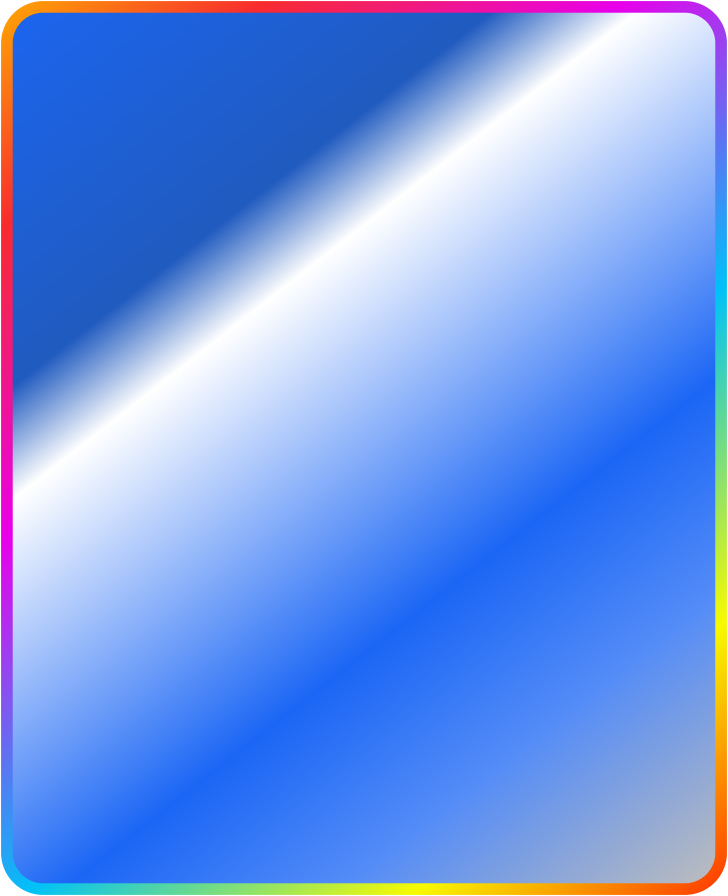
Write a WebGL 2 fragment shader that draws this background.

```glsl
#version 300 es
precision highp float;
// A rounded card filled with diagonal bands of blue and white, framed by a
// thin rainbow rim. Two rounded-box distances mask two angled multi-stop
// gradients, each spanning its box from corner to corner.

#define MARGIN 0.0012        // gap around the card, in canvas heights
#define RIM 0.0130           // thickness of the rainbow rim
#define OUTER_RADIUS 0.0470
#define FILL_ANGLE 142.0     // degrees clockwise from straight up
#define RIM_ANGLE 139.0

uniform vec2 u_resolution;
out vec4 outColor;

float roundedBox(vec2 p, vec2 halfSize, float radius) {
    vec2 q = abs(p) - halfSize + radius;
    return length(max(q, 0.0)) + min(max(q.x, q.y), 0.0) - radius;
}

// Position along an angled gradient: 0 at the first corner, 1 at the last.
float gradientPosition(vec2 p, vec2 halfSize, float degreesUp) {
    float a = radians(degreesUp);
    vec2 dir = vec2(sin(a), cos(a));
    return 0.5 + 0.5 * dot(p, dir) / dot(halfSize, abs(dir));
}

// Linear ramp through six colours, each with its stop in w.
vec3 ramp(vec4 stops[6], float t) {
    vec3 color = stops[0].rgb;
    for (int i = 1; i < 6; i++) {
        float span = stops[i].w - stops[i - 1].w;
        color = mix(color, stops[i].rgb, clamp((t - stops[i - 1].w) / span, 0.0, 1.0));
    }
    return color;
}

vec3 cardFill(float t) {
    vec4 stops[6] = vec4[6](
        vec4(0.110, 0.395, 0.935, 0.000),   // bright blue
        vec4(0.125, 0.355, 0.750, 0.263),   // deep blue
        vec4(1.000, 1.000, 1.000, 0.343),   // white streak
        vec4(0.105, 0.400, 0.960, 0.645),   // vivid blue
        vec4(0.330, 0.550, 0.970, 0.798),   // soft blue
        vec4(0.740, 0.740, 0.740, 1.000));  // grey corner
    return ramp(stops, t);
}

vec3 rainbowRim(float t) {
    vec4 stops[6] = vec4[6](
        vec4(1.00, 0.66, 0.01, 0.00),   // orange
        vec4(0.97, 0.17, 0.18, 0.15),   // red
        vec4(0.91, 0.00, 0.92, 0.355),  // magenta
        vec4(0.00, 0.76, 0.97, 0.60),   // cyan
        vec4(0.97, 0.98, 0.00, 0.82),   // yellow
        vec4(1.00, 0.20, 0.00, 1.00));  // vermilion
    return ramp(stops, t);
}

void main() {
    vec2 p = (gl_FragCoord.xy - 0.5 * u_resolution) / u_resolution.y;
    float pixel = 1.0 / u_resolution.y;
    vec2 outerHalf = 0.5 * u_resolution / u_resolution.y - MARGIN;
    vec2 innerHalf = outerHalf - RIM;

    // Coverage of the whole card and of its inner panel
    float card = clamp(0.5 - roundedBox(p, outerHalf, OUTER_RADIUS) / pixel, 0.0, 1.0);
    float panel = clamp(0.5 - roundedBox(p, innerHalf, OUTER_RADIUS - RIM) / pixel, 0.0, 1.0);

    vec3 color = vec3(1.0);
    color = mix(color, rainbowRim(gradientPosition(p, outerHalf, RIM_ANGLE)), card);
    color = mix(color, cardFill(gradientPosition(p, innerHalf, FILL_ANGLE)), panel);
    outColor = vec4(color, 1.0);
}
```
